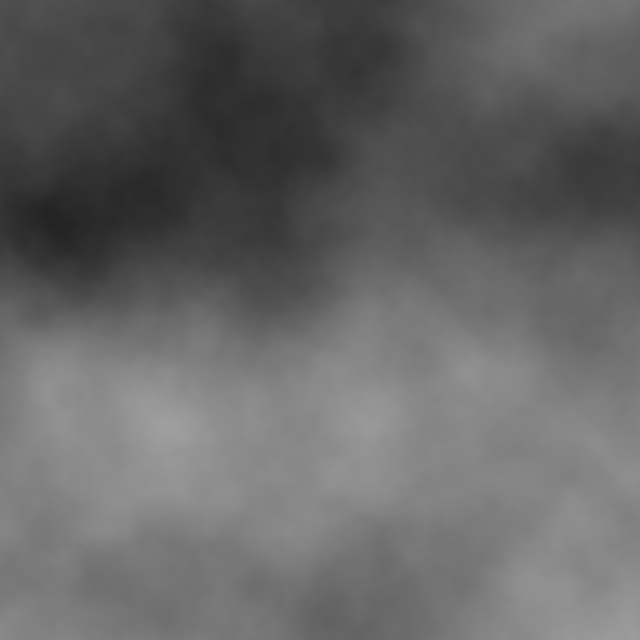
Give the GLSL for this texture, as a Shadertoy shader.

```glsl
// Soft grey cloud: dark bank above, pale mist below, broken up by fractal value noise.

float hash(vec2 cell) {
    vec3 p = fract(vec3(cell.xyx) * 0.1031);
    p += dot(p, p.yzx + 33.33);
    return fract((p.x + p.y) * p.z);
}

float valueNoise(vec2 p) {
    vec2 cell = floor(p);
    vec2 f = fract(p);
    vec2 blend = f * f * (3.0 - 2.0 * f);
    float low = mix(hash(cell), hash(cell + vec2(1.0, 0.0)), blend.x);
    float high = mix(hash(cell + vec2(0.0, 1.0)), hash(cell + vec2(1.0, 1.0)), blend.x);
    return mix(low, high, blend.y);
}

// Octave sum centred on zero
float fractalNoise(vec2 p) {
    float total = 0.0;
    float amplitude = 0.5;
    for (int octave = 0; octave < 6; octave++) {
        total += amplitude * (valueNoise(p) - 0.5);
        p = p * 2.0 + vec2(17.3, 9.1);
        amplitude *= 0.5;
    }
    return total;
}

// Broad soft patch with a Gaussian falloff
float patchAt(vec2 p, vec2 centre, vec2 radius) {
    vec2 d = (p - centre) / radius;
    return exp(-dot(d, d));
}

void mainImage(out vec4 fragColor, in vec2 fragCoord) {
    vec2 uv = fragCoord / iResolution.xy;

    // Ragged drift of the large masses
    vec2 drift = vec2(fractalNoise(uv * 5.0 + 3.7), fractalNoise(uv * 5.0 + 41.2));
    vec2 p = uv + 0.12 * drift;

    // Pale lower half rising into the dark bank
    float grey = mix(0.51, 0.32, smoothstep(0.32, 0.72, p.y));

    // Dark masses
    grey -= 0.13 * patchAt(p, vec2(0.40, 0.83), vec2(0.20, 0.22));
    grey -= 0.15 * patchAt(p, vec2(0.10, 0.65), vec2(0.22, 0.13));
    grey -= 0.08 * patchAt(p, vec2(1.00, 0.66), vec2(0.18, 0.14));
    grey -= 0.10 * patchAt(p, vec2(0.50, 0.05), vec2(0.22, 0.13));

    // Light masses
    grey += 0.10 * patchAt(p, vec2(0.96, 0.98), vec2(0.25, 0.16));
    grey += 0.08 * patchAt(p, vec2(0.36, 0.29), vec2(0.22, 0.16));
    grey += 0.12 * patchAt(p, vec2(0.88, 0.03), vec2(0.17, 0.14));

    // Mottled billows
    grey += 0.22 * fractalNoise(uv * 6.0 + 12.4);

    fragColor = vec4(vec3(clamp(grey, 0.13, 0.67)), 1.0);
}
```
